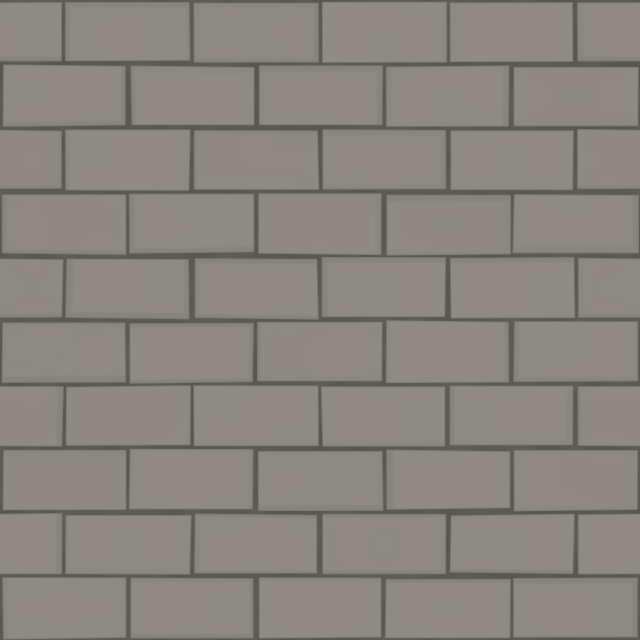
A WebGL 1 fragment shader for this texture:

```glsl
precision highp float;
// Running-bond wall of plain grey-tan bricks, 5 across and 10 down.
// Every brick is a slightly crooked quad: each side has its own inset, tilt
// and soft worn margin. Brick ids and noise wrap, so the wall tiles.
uniform vec2 u_resolution;

const vec2 BRICKS = vec2(5.0, 10.0);

float hash(vec2 p, float seed) {
  vec3 q = fract(vec3(p.xyx + seed * 1.73) * vec3(0.1031, 0.1030, 0.0973));
  q += dot(q, q.yzx + 33.33);
  return fract((q.x + q.y) * q.z);
}

// Value noise repeating after the given whole number of cells.
float wrapNoise(vec2 uv, float period) {
  vec2 p = uv * period;
  vec2 i = floor(p);
  vec2 f = fract(p);
  f = f * f * (3.0 - 2.0 * f);
  vec2 a = mod(i, period);
  vec2 b = mod(i + 1.0, period);
  return mix(mix(hash(a, 50.0), hash(vec2(b.x, a.y), 50.0), f.x),
             mix(hash(vec2(a.x, b.y), 50.0), hash(b, 50.0), f.x), f.y);
}

// Distance from a crooked side; gap is the distance to the straight cell
// border and t runs from 0 to 1 along it.
float sideDistance(float gap, float t, vec2 id, float seed) {
  float inset = 0.0014 + 0.0033 * hash(id, seed);
  float lean = hash(id, seed + 10.0) - 0.5;
  return gap - inset - 0.022 * lean * lean * lean * (t - 0.5);
}

// Worn margin along one side, with random width and strength.
float margin(float d, vec2 id, float seed) {
  float width = mix(0.007, 0.015, hash(id, seed + 20.0));
  float strength = smoothstep(0.25, 0.95, hash(id, seed + 30.0));
  return strength * (1.0 - smoothstep(width * 0.45, width, d));
}

void main() {
  vec2 uv = gl_FragCoord.xy / u_resolution;

  // Brick layout, odd rows shifted by half a brick
  vec2 p = uv * BRICKS;
  p.x += 0.5 * mod(floor(p.y), 2.0);
  vec2 id = mod(floor(p), BRICKS);
  vec2 f = fract(p);
  vec2 low = f / BRICKS;
  vec2 high = (1.0 - f) / BRICKS;

  // Distances inward from the four sides
  float left = sideDistance(low.x, f.y, id, 1.0);
  float right = sideDistance(high.x, f.y, id, 2.0);
  float bottom = sideDistance(low.y, f.x, id, 3.0);
  float top = sideDistance(high.y, f.x, id, 4.0);

  // Slightly rounded corners
  float radius = 0.002;
  vec2 corner = radius - vec2(min(left, right), min(bottom, top));
  float inside = radius - length(max(corner, 0.0)) - min(max(corner.x, corner.y), 0.0);

  // Brick face with faint mottling
  vec3 face = vec3(0.563, 0.543, 0.516);
  face += 0.006 * (hash(id, 5.0) - 0.5);
  face = mix(face, vec3(0.548, 0.536, 0.518), 0.45 * wrapNoise(uv, 20.0));

  // Worn margins and a thin shaded rim
  float worn = max(max(margin(left, id, 1.0), margin(right, id, 2.0)),
                   max(margin(bottom, id, 3.0), margin(top, id, 4.0)));
  face = mix(face, vec3(0.520, 0.510, 0.498), 0.8 * worn);
  face = mix(vec3(0.480, 0.464, 0.445), face, smoothstep(0.0, 0.003, inside));

  // Dark joint
  vec3 joint = vec3(0.362, 0.350, 0.335) + 0.03 * (wrapNoise(uv, 40.0) - 0.5);
  float soft = max(0.0011, 0.7 / min(u_resolution.x, u_resolution.y));
  gl_FragColor = vec4(mix(joint, face, smoothstep(-soft, soft, inside)), 1.0);
}
```
